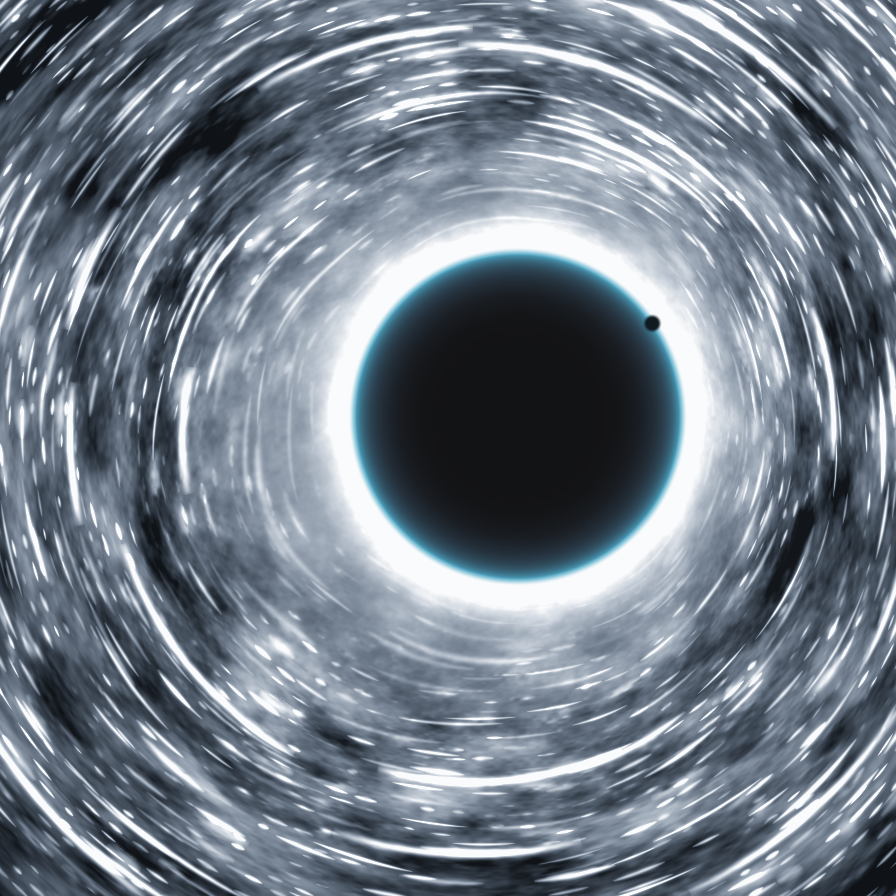
Reproduce this background procedurally as a Shadertoy shader.

```glsl
// Black disc with a white halo, wrapped in bent star trails and swirling cloud.
#define HOLE_CENTER vec2(0.578, 0.535)
#define SWIRL_CENTER vec2(0.528, 0.515)
#define HOLE_RADIUS 0.182
#define HALO_WIDTH 0.043
#define MOON_CENTER vec2(0.728, 0.639)
#define MOON_RADIUS 0.008
#define RIM_COLOR vec3(0.30, 0.66, 0.78)
#define VOID_COLOR vec3(0.072, 0.074, 0.080)
#define CLOUD_CONTRAST 1.2
#define TRAIL_GAIN 0.95
#define LANE_DEPTH 0.24

const float PI = 3.14159;
const float TAU = 6.28318;
// Brightest trails: angle, radius, half span
const vec3 MAIN_TRAILS[12] = vec3[12](
    vec3(3.19, 0.450, 0.18), vec3(2.73, 0.468, 0.16), vec3(3.13, 0.326, 0.22), vec3(0.14, 0.397, 0.22),
    vec3(1.25, 0.435, 0.36), vec3(-1.49, 0.388, 0.36), vec3(-1.61, 0.469, 0.30), vec3(-2.46, 0.409, 0.38),
    vec3(-2.40, 0.633, 0.22), vec3(-0.85, 0.565, 0.28), vec3(0.95, 0.530, 0.25), vec3(1.85, 0.453, 0.28));
// Dark lanes: angle, radius, angular size, thickness
const vec4 DARK_LANES[8] = vec4[8](
    vec4(2.60, 0.349, 0.25, 0.040), vec4(3.20, 0.365, 0.35, 0.022), vec4(-0.36, 0.355, 0.25, 0.045),
    vec4(2.51, 0.640, 0.30, 0.060), vec4(-2.25, 0.600, 0.20, 0.040), vec4(-0.83, 0.650, 0.30, 0.050),
    vec4(0.76, 0.513, 0.25, 0.030), vec4(3.27, 0.490, 0.35, 0.022));

float hash(vec2 p) {
    vec3 q = fract(vec3(p.xyx) * 0.1031);
    q += dot(q, q.yzx + 33.33);
    return fract((q.x + q.y) * q.z);
}

// Value noise that repeats along x, so it closes around the circle.
float ringNoise(vec2 p, float period) {
    vec2 cell = floor(p);
    vec2 f = smoothstep(0.0, 1.0, fract(p));
    float left = mod(cell.x, period);
    float right = mod(cell.x + 1.0, period);
    float low = mix(hash(vec2(left, cell.y)), hash(vec2(right, cell.y)), f.x);
    float high = mix(hash(vec2(left, cell.y + 1.0)), hash(vec2(right, cell.y + 1.0)), f.x);
    return mix(low, high, f.y);
}

// Layered noise, stretched along the direction of rotation.
float clouds(float turn, float radius) {
    float sum = 0.0, weight = 0.42, period = 22.0, bands = 24.0;
    for (int i = 0; i < 5; i++) {
        sum += weight * ringNoise(vec2(turn * period, radius * bands + float(i) * 17.0), period);
        weight *= 0.65;
        period *= 2.0;
        bands *= 2.0;
    }
    return sum / 1.06;
}

// One tapered arc per cell of a polar grid.
float trails(float turn, float radius, float rings, float arcLength, float width, float seed) {
    float ring = floor(radius * rings);
    float count = max(3.0, floor(TAU * (ring + 0.5) / (rings * arcLength)));
    float along = fract(turn + hash(vec2(ring, seed))) * count;
    vec2 id = vec2(floor(along) + seed * 7.0, ring + seed * 13.0);
    float x = (fract(along) - 0.5) / mix(0.18, 0.49, hash(id + 3.1));
    float taper = max(0.0, 1.0 - x * x);
    float offset = mix(0.3, 0.7, hash(id + 8.7)) + 0.08 * x * (hash(id + 5.3) - 0.5);
    float across = (fract(radius * rings) - offset) / rings;
    float thickness = width * mix(0.5, 1.2, hash(id + 1.9)) * (0.35 + 0.65 * taper);
    return smoothstep(0.3, 0.95, hash(id + 11.3)) * sqrt(taper) * exp(-pow(abs(across) / thickness, 2.0));
}

// Offset from a polar spot, in multiples of its size.
vec2 polarOffset(vec2 polar, vec2 spot, vec2 size) {
    return vec2(mod(polar.x - spot.x + PI, TAU) - PI, polar.y - spot.y) / size;
}

void mainImage(out vec4 fragColor, in vec2 fragCoord) {
    vec2 uv = fragCoord / iResolution.xy;
    float pixel = 1.0 / min(iResolution.x, iResolution.y);
    float holeDist = length(uv - HOLE_CENTER);

    // Polar space whose center drifts away from the disc
    vec2 p = uv - mix(HOLE_CENTER, SWIRL_CENTER, smoothstep(0.18, 0.40, holeDist));
    float angle = atan(p.y, p.x);
    float turn = fract(angle / TAU);
    float radius = length(p);
    vec2 polar = vec2(angle, radius);
    radius += 0.004 * sin(3.0 * angle + 1.0) + 0.002 * sin(7.0 * angle + radius * 18.0);

    // Cloud brightness, lanes and main trails
    float outer = smoothstep(0.22, 0.37, radius);
    float cloud = clouds(turn, radius);
    float shade = mix(0.53, 0.39, smoothstep(0.25, 0.46, radius)) - 0.12 * smoothstep(0.54, 0.68, radius);
    shade += (cloud - 0.5) * CLOUD_CONTRAST * mix(0.3, 1.0, outer) - 0.03 * cos(2.0 * angle) * outer;
    for (int i = 0; i < 8; i++) {
        vec2 d = polarOffset(polar, DARK_LANES[i].xy, DARK_LANES[i].zw);
        shade -= LANE_DEPTH * exp(-dot(d, d));
    }
    float light = 0.0;
    for (int i = 0; i < 12; i++) {
        vec2 d = polarOffset(polar, MAIN_TRAILS[i].xy, vec2(MAIN_TRAILS[i].z, 0.0042));
        light += sqrt(max(0.0, 1.0 - d.x * d.x)) * exp(-d.y * d.y);
    }

    // Scattered trails and fine sparks
    light += trails(turn, radius, 25.0, 0.24, 0.0034, 1.0) + 0.8 * trails(turn, radius, 35.0, 0.15, 0.0028, 2.0);
    light += 0.7 * trails(turn, radius, 51.0, 0.08, 0.0024, 3.0);
    light += smoothstep(0.38, 0.6, cloud) * (0.8 * trails(turn, radius, 83.0, 0.035, 0.0021, 4.0)
        + 0.45 * trails(turn, radius, 41.0, 0.08, 0.0065, 5.0));
    shade = clamp(shade, 0.07, 1.0) + light * TRAIL_GAIN * mix(0.12, 1.0, outer);

    // Halo, then a cool steel tint
    float gap = max(holeDist - HOLE_RADIUS, 0.0);
    shade = min(shade + 0.60 * exp(-pow(gap / HALO_WIDTH, 2.0)) + 0.12 * exp(-gap / 0.08), 0.985);
    vec3 color = shade + vec3(-0.05, 0.0, 0.06) * 4.0 * shade * (1.0 - shade);

    // Disc with a glowing rim, and a small dark moon
    float inside = max(HOLE_RADIUS - holeDist, 0.0);
    vec3 disc = VOID_COLOR + vec3(0.09, 0.13, 0.18) * exp(-pow(inside / 0.042, 2.0));
    disc = mix(disc, RIM_COLOR, exp(-inside / 0.010));
    color = mix(disc, color, smoothstep(-0.003, 0.006 + pixel, holeDist - HOLE_RADIUS));
    float moon = length(uv - MOON_CENTER) - MOON_RADIUS;
    color = mix(color, vec3(0.06, 0.10, 0.13), 1.0 - smoothstep(-0.002, 0.002 + pixel, moon));
    fragColor = vec4(color, 1.0);
}
```
